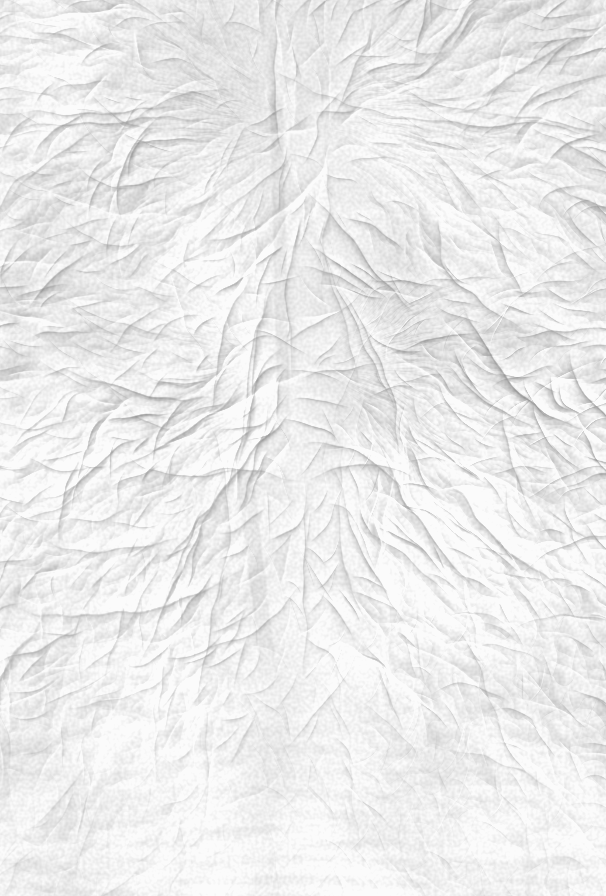
A Shadertoy shader for this texture:

```glsl
// Crumpled white cotton sheet: a height field of sharp tapered creases and
// radial streaks that follow two gathering points, lit from above.
// Pressed strips and a fine weave grain lie on top.

const vec2 UPPER_GATHER = vec2(0.0, 0.37);
const vec2 LOWER_GATHER = vec2(0.0, 0.10);
const float SAMPLE_STEP = 0.0012;

vec2 hash22(vec2 p) {
    vec3 q = fract(p.xyx * vec3(0.1031, 0.1030, 0.0973));
    q += dot(q, q.yzx + 33.33);
    return fract((q.xx + q.yz) * q.zy);
}

float gradientDot(vec2 cell, vec2 offset) {
    float angle = 6.2832 * hash22(cell + 71.0).x;
    return dot(vec2(cos(angle), sin(angle)), offset);
}

float gradientNoise(vec2 p) {
    vec2 i = floor(p), f = p - i, e = vec2(1.0, 0.0);
    vec2 u = f * f * f * (f * (f * 6.0 - 15.0) + 10.0);
    return mix(mix(gradientDot(i, f), gradientDot(i + e, f - e), u.x),
               mix(gradientDot(i + e.yx, f - e.yx), gradientDot(i + 1.0, f - 1.0), u.x), u.y);
}

vec2 warp(vec2 p, float frequency) {
    return vec2(gradientNoise(p * frequency), gradientNoise(p * frequency + 40.0));
}

// One bent ridge with tapered ends; its lower flank is the steeper one
float crease(vec2 p, vec2 centre, vec2 dir, float halfLength, float width, float bend) {
    dir *= dir.x < 0.0 ? -1.0 : 1.0;
    vec2 d = p - centre;
    float along = dot(d, dir) / halfLength;
    float across = dot(d, vec2(-dir.y, dir.x)) + bend * halfLength * along * along;
    float taper = smoothstep(1.0, 0.25, abs(along));
    float flank = width * mix(0.55, 1.7, smoothstep(-0.3, 0.3, across / width));
    return width * taper * exp(-length(vec2(across, 0.0007)) / flank);
}

// Weight of the upper gathering point over the lower one
float upperPull(vec2 p) {
    return smoothstep(0.14, 0.24, p.y);
}

// Scattered creases, one per grid cell, turned along the pull of the cloth
float creaseLayer(vec2 p, float cellSize, float width, float seed) {
    vec2 home = floor(p / cellSize);
    float height = 0.0;
    for (int y = -1; y <= 1; y++)
    for (int x = -1; x <= 1; x++) {
        vec2 cell = home + vec2(x, y);
        vec2 place = hash22(cell + seed), kind = hash22(cell + seed + 37.0);
        vec2 centre = (cell + 0.15 + 0.7 * place) * cellSize;
        vec2 pull = centre - mix(LOWER_GATHER, UPPER_GATHER, upperPull(centre));
        float angle = atan(pull.y, pull.x) + 1.9 * (kind.x - 0.5);
        float amount = kind.y < 0.3 ? -0.9 : 0.5 + 0.9 * kind.y;
        height += amount * crease(p, centre, vec2(cos(angle), sin(angle)),
            cellSize * mix(0.5, 1.0, place.y), width * mix(0.6, 1.3, place.x), 0.6 * (kind.x - 0.5));
    }
    return height;
}

// Long pleats spreading from one point around a heading
float fan(vec2 p, vec2 pole, float heading, float spread, float seed) {
    float height = 0.0;
    for (int i = 0; i < 9; i++) {
        vec2 r = hash22(vec2(float(i) * 3.0, seed)), s = hash22(vec2(seed, float(i) * 5.0));
        float angle = heading + spread * (float(i) + r.x - 4.5) / 4.5;
        vec2 dir = vec2(cos(angle), sin(angle));
        float halfLength = mix(0.07, 0.15, r.y);
        vec2 centre = pole + dir * (halfLength + 0.18 * s.x) + vec2(0.07 * (s.y - 0.5), 0.0);
        height += crease(p, centre, dir, halfLength, mix(0.004, 0.008, s.y), 0.2 * (r.x - 0.5));
    }
    return height;
}

// Folded noise drawn out along the rays of a pole, fading at its axis
float streaks(vec2 p, vec2 pole) {
    vec2 d = p - pole;
    float radius = length(d) + 0.02, angle = atan(abs(d.x), -d.y);
    float height = 0.0, frequency = 5.0;
    for (int i = 0; i < 3; i++) {
        vec2 q = vec2(angle, 2.0 * radius) * frequency + 17.0 * float(i);
        height += abs(gradientNoise(q)) * radius / frequency;
        frequency *= 2.1;
    }
    return height * smoothstep(0.0, 0.13, abs(d.x));
}

float clothHeight(vec2 p) {
    float band = exp(-pow((p.y - 0.06) / 0.1, 2.0));
    float calm = smoothstep(-0.48, -0.15, p.y);
    float strength = (1.05 + 0.8 * gradientNoise(p * 7.0)) * (mix(0.2, 0.8, calm) + 0.4 * band);
    vec2 q = p + 0.018 * warp(p, 8.0) + 0.005 * warp(p, 32.0);
    float height = strength * (creaseLayer(q, 0.15, 0.007, 3.0) + creaseLayer(q, 0.085, 0.005, 90.0)
        + 1.1 * creaseLayer(q, 0.052, 0.0038, 170.0) + 1.2 * creaseLayer(q, 0.032, 0.0026, 250.0));
    height += fan(q, UPPER_GATHER, -1.571, 0.4, 11.0) + 1.2 * fan(q, LOWER_GATHER, -1.571, 0.95, 23.0)
        + 0.7 * fan(q, UPPER_GATHER - vec2(0.0, 0.06), 1.571, 1.1, 31.0);
    for (float side = -1.0; side < 2.0; side += 2.0) {
        height += crease(q, vec2(0.22 * side, 0.366), normalize(vec2(1.0, -0.08 * side)), 0.14, 0.006, 0.1);
        height += crease(q, vec2(0.07 * side, -0.025), vec2(1.0, 0.0), 0.07, 0.006, 0.2);
    }
    height += 0.002 * (1.0 - calm) * gradientNoise(p * vec2(9.0, 60.0));
    return height + mix(0.08, 0.2, calm) * mix(streaks(q, LOWER_GATHER), streaks(q, UPPER_GATHER), upperPull(p));
}

// Flat shaded strip where the cloth is folded double
float strip(vec2 p, vec2 a, vec2 b, float halfWidth) {
    float t = (p.y - a.y) / (b.y - a.y);
    float ends = smoothstep(0.0, 0.06, t) * smoothstep(1.0, 0.7, t);
    return ends * smoothstep(0.002, -0.002, abs(p.x - mix(a.x, b.x, t)) - halfWidth);
}

void mainImage(out vec4 fragColor, in vec2 fragCoord) {
    vec2 p = (fragCoord - 0.5 * iResolution.xy) / iResolution.y, e = vec2(SAMPLE_STEP, 0.0);
    vec2 slope = (vec2(clothHeight(p + e), clothHeight(p + e.yx)) - clothHeight(p)) / SAMPLE_STEP;
    float rightLit = smoothstep(-0.05, 0.1, p.x) * smoothstep(0.38, 0.2, p.y);
    float shade = -dot(slope, normalize(vec2(mix(-0.6, 0.5, rightLit), 0.8))) - 0.15 * length(slope);
    shade /= 1.0 + 0.4 * abs(shade);
    float tone = mix(0.958, 0.915, smoothstep(-0.35, 0.5, p.y));
    tone += 0.07 * gradientNoise(p * 5.0) + 0.04 * gradientNoise(p * 13.0);
    tone += shade * (shade < 0.0 ? 0.19 : 0.13);
    tone -= 0.055 * strip(p, vec2(-0.03, 0.40), vec2(-0.02, -0.02), 0.007);
    tone -= 0.055 * strip(p, vec2(-0.066, -0.02), vec2(-0.036, -0.27), 0.009);
    tone += 0.065 * gradientNoise(p * 260.0) + 0.02 * gradientNoise(p * 130.0);
    fragColor = vec4(vec3(clamp(tone, 0.5, 0.985)), 1.0);
}
```
